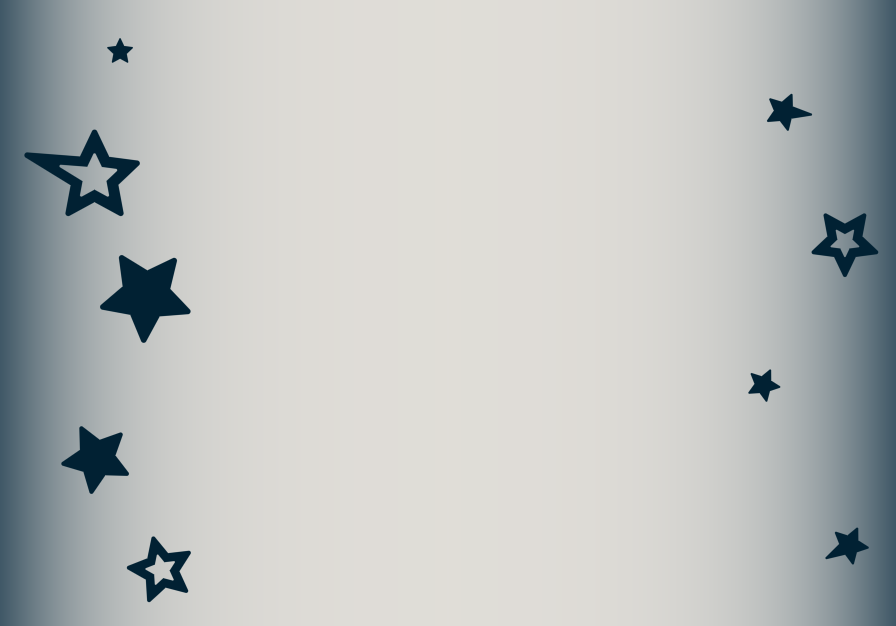
Give the GLSL for this background, as a Shadertoy shader.

```glsl
#define PAPER vec3(0.878, 0.867, 0.846)
#define EDGE_SHADE vec3(0.250, 0.345, 0.402)
#define INK vec3(0.004, 0.130, 0.200)
#define SHADE_FALLOFF 9.8
#define SHADE_POWER 1.15
#define NOTCH 0.52
#define ROUNDING 0.06
#define STAR_COUNT 9

// Centre x, centre y, radius (all in canvas widths), angle of first tip in degrees
const vec4 PLACES[STAR_COUNT] = vec4[](
    vec4(0.134, 0.641, 0.015, 90.0),
    vec4(0.1055, 0.501, 0.053, 90.0),
    vec4(0.163, 0.369, 0.053, 51.0),
    vec4(0.108, 0.187, 0.040, 45.0),
    vec4(0.180, 0.0625, 0.0385, 32.0),
    vec4(0.875, 0.574, 0.0217, 66.0),
    vec4(0.943, 0.4285, 0.039, 54.0),
    vec4(0.852, 0.269, 0.019, 65.0),
    vec4(0.948, 0.090, 0.0217, 65.0));

// Relative hole size, index of the drawn-out tip, its stretch
const vec3 STYLES[STAR_COUNT] = vec3[](
    vec3(0.0, 0.0, 1.0),
    vec3(0.50, 1.0, 1.55),
    vec3(0.0, 0.0, 1.0),
    vec3(0.0, 0.0, 1.0),
    vec3(0.46, 0.0, 1.0),
    vec3(0.0, 4.0, 1.45),
    vec3(0.43, 0.0, 1.0),
    vec3(0.0, 0.0, 1.0),
    vec3(0.0, 2.0, 1.4));

// Corner of a unit star; even indices are tips, odd ones notches
vec2 starCorner(int i, float turn, int longTip, float stretch) {
    float radius = (i % 2 == 0) ? 1.0 : NOTCH;
    if (i == 2 * longTip) radius *= stretch;
    float angle = turn + radians(36.0) * float(i);
    return (radius - ROUNDING) * vec2(cos(angle), sin(angle));
}

// Signed distance to a unit star with rounded corners
float starDistance(vec2 p, float turn, int longTip, float stretch) {
    float nearest = 1e6;
    float side = 1.0;
    vec2 a = starCorner(9, turn, longTip, stretch);
    for (int i = 0; i < 10; i++) {
        vec2 b = starCorner(i, turn, longTip, stretch);
        vec2 edge = b - a;
        vec2 q = p - a;
        vec2 away = q - edge * clamp(dot(q, edge) / dot(edge, edge), 0.0, 1.0);
        nearest = min(nearest, dot(away, away));
        // Each crossing of the horizontal ray flips inside and outside
        bool spans = (a.y > p.y) != (b.y > p.y);
        if (spans && (edge.x * q.y < edge.y * q.x) == (edge.y > 0.0)) side = -side;
        a = b;
    }
    return side * sqrt(nearest) - ROUNDING;
}

void mainImage(out vec4 fragColor, in vec2 fragCoord) {
    vec2 p = fragCoord / iResolution.x;
    float pixel = 1.0 / iResolution.x;

    // Shade fading inward from both sides
    float inset = max(min(p.x, 1.0 - p.x), 0.0);
    float shade = exp(-pow(inset * SHADE_FALLOFF, SHADE_POWER));
    vec3 color = mix(PAPER, EDGE_SHADE, shade);

    // Solid and hollow stars
    for (int i = 0; i < STAR_COUNT; i++) {
        vec4 place = PLACES[i];
        vec3 style = STYLES[i];
        vec2 q = (p - place.xy) / place.z;
        if (dot(q, q) > 4.0) continue;

        float turn = radians(place.w);
        int longTip = int(style.y);
        float d = starDistance(q, turn, longTip, style.z);
        if (style.x > 0.0) {
            float hole = style.x * starDistance(q / style.x, turn, longTip, style.z);
            d = max(d, -hole);
        }
        float cover = 1.0 - smoothstep(-0.7 * pixel, 0.7 * pixel, d * place.z);
        color = mix(color, INK, cover);
    }
    fragColor = vec4(color, 1.0);
}
```
